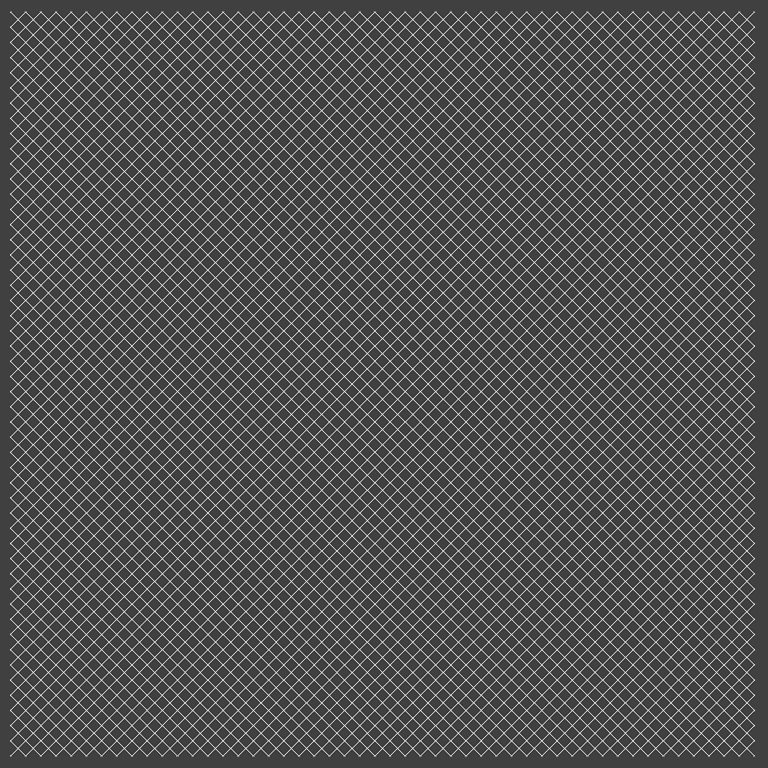
Reproduce this pattern procedurally as a Shadertoy shader.

```glsl
// A fine square lattice of pale diagonal lines on charcoal, inside a plain margin.
// Both line families come from rounding x+y and x-y to whole cells; line coverage
// is the exact area of a diagonal band in a pixel, with a faint dark rim beside it.

#define CELLS 49.0                      // diamonds across and down
#define FIELD_MIN vec2(0.0137, 0.0156)  // lower left corner of the lattice
#define FIELD_SIZE 0.9687
#define LINE_WIDTH 0.0014               // measured horizontally
#define RIM_WIDTH 0.0060
#define JOG 0.0005                      // small step between line segments
#define GROUND_COLOR vec3(0.25)
#define RIM_COLOR vec3(0.20)
#define LINE_COLOR vec3(0.96)

float hash(vec2 p) {
    vec3 q = fract(p.xyx * 0.1031);
    q += dot(q, q.yzx + 33.33);
    return fract((q.x + q.y) * q.z);
}

// Share of a pixel lying on one side of a diagonal edge
float diagonalEdge(float offset, float pixel) {
    float t = clamp(offset / pixel, -1.0, 1.0);
    return 0.5 + t - 0.5 * t * abs(t);
}

float band(float offset, float width, float pixel) {
    return diagonalEdge(offset + 0.5 * width, pixel)
         - diagonalEdge(offset - 0.5 * width, pixel);
}

// Signed horizontal offset to the nearest line of one family
float lineOffset(float across, float along, float family) {
    float line = round(across);
    float jog = hash(vec2(line, floor(along)) + family) - 0.5;
    return (across - line) * FIELD_SIZE / CELLS + jog * JOG;
}

void mainImage(out vec4 fragColor, in vec2 fragCoord) {
    float side = min(iResolution.x, iResolution.y);
    float pixel = 1.0 / side;
    vec2 uv = (fragCoord - 0.5 * (iResolution.xy - side)) / side;

    // Lattice coordinates: one unit per diamond
    vec2 cell = (uv - FIELD_MIN) * CELLS / FIELD_SIZE;
    float rising = cell.x - cell.y;
    float falling = cell.x + cell.y;
    float a = lineOffset(rising, falling, 17.0);
    float b = lineOffset(falling, rising, 131.0);

    // Smooth clip to the square field
    vec2 fromCenter = abs(uv - FIELD_MIN - 0.5 * FIELD_SIZE);
    float border = max(fromCenter.x, fromCenter.y) - 0.5 * (FIELD_SIZE + LINE_WIDTH);
    float inside = clamp(0.5 - border / pixel, 0.0, 1.0);

    // Rim first, then both line families on top
    float rim = max(band(a, RIM_WIDTH, pixel), band(b, RIM_WIDTH, pixel));
    float lines = 1.0 - (1.0 - band(a, LINE_WIDTH, pixel))
                      * (1.0 - band(b, LINE_WIDTH, pixel));
    vec3 color = mix(GROUND_COLOR, RIM_COLOR, rim * inside);
    color = mix(color, LINE_COLOR, lines * inside);
    fragColor = vec4(color, 1.0);
}
```
